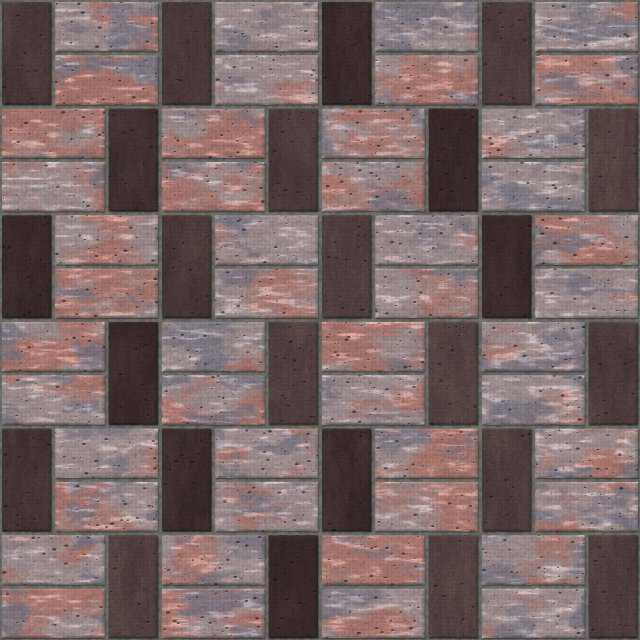
Give the GLSL for this texture, as a WebGL 2 fragment shader.

```glsl
#version 300 es
precision highp float;
// Brick paving: paired pale bricks beside upright dark ones, alternating by row, with grey joints.
uniform vec2 u_resolution;
out vec4 outColor;

#define UNITS 12.0       // brick widths across the canvas
#define JOINT 0.036      // half the joint width, in brick widths
#define ROUNDING 0.018   // corner radius of a brick
#define PIT_GRID 6.0     // pit cells per brick width
#define PIT_SHARE 0.50   // share of cells holding a pit
#define WEAVE 0.022      // strength of the fine woven imprint
#define MORTAR vec3(0.40, 0.41, 0.39)
#define MAUVE vec3(0.61, 0.545, 0.55)
#define RUST vec3(0.65, 0.46, 0.43)
#define SLATE vec3(0.47, 0.45, 0.50)
#define UMBER_DEEP vec3(0.215, 0.155, 0.155)
#define UMBER_PALE vec3(0.335, 0.265, 0.262)

float hash(vec2 cell) {
    uvec2 u = uvec2(ivec2(cell)) * uvec2(1597334673u, 3812015801u);
    uint n = (u.x ^ u.y) * 1597334673u;
    n = (n ^ (n >> 15)) * 2246822519u;
    return float((n ^ (n >> 13)) >> 8) / 16777216.0;
}

// Value noise that wraps after a whole number of cells.
float noise(vec2 p, float period) {
    vec2 i = floor(p), f = fract(p);
    f = f * f * (3.0 - 2.0 * f);
    vec2 a = mod(i, period), b = mod(i + 1.0, period);
    return mix(mix(hash(a), hash(vec2(b.x, a.y)), f.x),
               mix(hash(vec2(a.x, b.y)), hash(b), f.x), f.y);
}

float layeredNoise(vec2 p) {
    float sum = 0.0, amplitude = 0.53;
    for (int i = 0; i < 4; i++) {
        sum += amplitude * noise(p, 4096.0);
        p = p * 2.0 + 17.3;
        amplitude *= 0.5;
    }
    return sum;
}

float boxDistance(vec2 p, vec2 halfSize) {
    vec2 d = abs(p) - halfSize + ROUNDING;
    return length(max(d, 0.0)) + min(max(d.x, d.y), 0.0) - ROUNDING;
}

// Cellular pits of random size, wider than tall.
float pits(vec2 p) {
    p *= PIT_GRID;
    vec2 base = floor(p);
    float depth = 0.0;
    for (int y = -1; y <= 1; y++)
    for (int x = -1; x <= 1; x++) {
        vec2 cell = base + vec2(x, y);
        float size = hash(cell + 400.0);
        vec2 center = cell + vec2(hash(cell), hash(cell + 200.0));
        float radius = mix(0.07, 0.26, size * size * size);
        float r = length((p - center) * vec2(0.75, 1.2));
        float present = step(hash(cell + 600.0), PIT_SHARE);
        depth = max(depth, present * (1.0 - smoothstep(radius * 0.35, radius, r)));
    }
    return depth;
}

vec3 paleBrick(vec2 p, float seed) {
    vec2 warp = 0.25 * vec2(noise(p * 5.0, 4096.0), noise(p * 5.0 + 60.0, 4096.0));
    float warm = layeredNoise((p + warp) * vec2(1.1, 2.1)) + 0.28 * (seed - 0.5);
    float cool = layeredNoise((p + warp) * vec2(1.3, 2.9) + 90.0);
    float streak = layeredNoise(p * vec2(3.0, 13.0) + 150.0);
    vec3 color = mix(MAUVE, RUST, smoothstep(0.40, 0.66, warm));
    color = mix(color, SLATE, 0.8 * smoothstep(0.53, 0.68, cool));
    color += 0.13 * smoothstep(0.57, 0.78, streak);
    return color * (0.87 + 0.25 * streak);
}

vec3 darkBrick(vec2 p, float seed) {
    float cloud = layeredNoise(p * vec2(3.0, 1.2));
    float streak = layeredNoise(p * vec2(12.0, 3.0) + 150.0);
    vec3 color = mix(UMBER_DEEP, UMBER_PALE, clamp(seed + 0.7 * (cloud - 0.5), 0.0, 1.0));
    return color * (0.90 + 0.20 * streak);
}

void main() {
    vec2 p = gl_FragCoord.xy / u_resolution * UNITS;
    float pixel = UNITS / min(u_resolution.x, u_resolution.y);

    // Each block is 3 by 2: one upright brick and two lying ones.
    vec2 block = floor(p / vec2(3.0, 2.0));
    vec2 local = p - block * vec2(3.0, 2.0);
    float odd = mod(block.y, 2.0);
    bool dark = odd > 0.5 ? local.x < 1.0 : local.x > 2.0;
    float upper = step(1.0, local.y);
    vec2 center = dark ? vec2(2.5 - 2.0 * odd, 1.0) : vec2(1.0 + odd, 0.5 + upper);
    vec2 halfSize = (dark ? vec2(0.5, 1.0) : vec2(1.0, 0.5)) - JOINT;
    vec2 q = local - center;
    vec2 id = block * 3.0 + (dark ? vec2(2.0) : vec2(0.0, upper));
    float seed = hash(id + 31.0);
    vec2 grainPos = q + 8.0 + floor(vec2(hash(id + 70.0), hash(id + 110.0)) * 90.0);

    // Brick face: stain, grain, weave and pits.
    vec3 face = dark ? darkBrick(grainPos, seed) : paleBrick(grainPos, seed);
    float grain = noise(grainPos * 26.0, 4096.0) - 0.5;
    float weave = sin(q.x * 88.0) + sin(q.y * 88.0);
    face *= 1.0 + 0.13 * grain + WEAVE * weave;
    float pit = pits(grainPos);
    float rim = max(pits(grainPos + vec2(-0.012, 0.022)) - pit, 0.0);
    face *= 1.0 - (dark ? 0.38 : 0.50) * pit + 0.12 * rim;

    // Worn edge lit from the upper left.
    float d = boxDistance(q, halfSize);
    d += 0.010 * (noise(grainPos * 14.0, 4096.0) - 0.5);
    vec2 toLight = vec2(-0.012, 0.020);
    float facing = (boxDistance(q + toLight, halfSize) - boxDistance(q, halfSize)) / 0.02;
    float edge = smoothstep(-0.07, 0.0, d);
    face *= 1.0 + edge * (0.17 * facing - 0.10);

    // Joint with a soft shadow below and to the right of each brick.
    vec3 joint = MORTAR * (0.88 + 0.24 * noise(p * 16.0, UNITS * 16.0));
    float shadow = max(-facing, 0.0) * (1.0 - smoothstep(0.0, 0.035, d));
    joint *= 1.0 - 0.42 * shadow;

    float cover = 1.0 - smoothstep(-0.6 * pixel, 0.6 * pixel, d);
    outColor = vec4(mix(joint, face, cover), 1.0);
}
```
